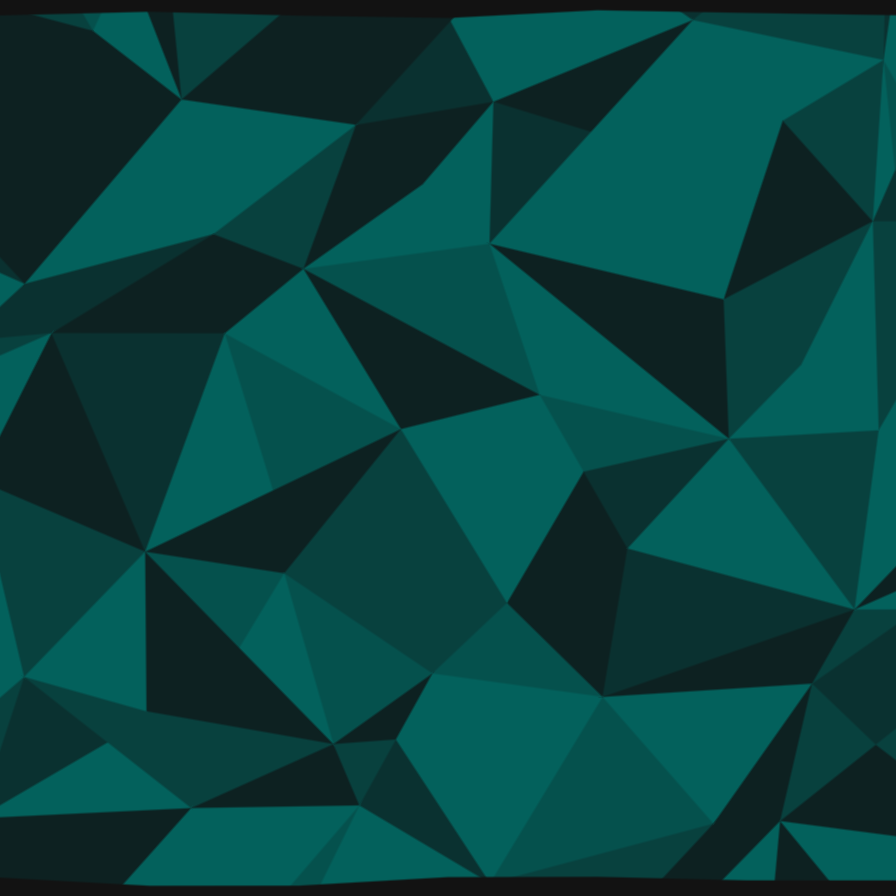
Write a WebGL 1 fragment shader that draws this background.

```glsl
precision highp float;
// Low-poly wall of flat teal facets between ragged near-black top and bottom bands.
// A strongly jittered grid is cut into triangles, some of them halved again;
// soft edge distances blend the facets into a seamless, antialiased mesh.
uniform vec2 u_resolution;

float hash(vec2 p) {
    return fract(sin(dot(p, vec2(127.1, 311.7))) * 43758.55);
}

float cross2(vec2 a, vec2 b) {
    return a.x * b.y - a.y * b.x;
}

// Signed distance to the line a-b, positive on its left.
float edgeDistance(vec2 p, vec2 a, vec2 b) {
    return cross2(b - a, p - a) / max(length(b - a), 0.0001);
}

vec2 meshVertex(vec2 id) {
    vec2 jitter = vec2(hash(id + 3.7), hash(id + 41.3)) - 0.5;
    return id + 0.5 + 0.92 * jitter;
}

// Evenly spread random value, mapped to one of five teal tones.
vec3 facetColor(vec2 cell, float index) {
    float r = fract(dot(cell, vec2(0.7549, 0.5698)) + 0.41 * index
                  + 0.4 * hash(cell + 17.3 * (index + 1.0)));
    float level = 4.0 - 4.0 * step(0.32, r) + 2.0 * step(0.57, r)
                - step(0.76, r) + 2.0 * step(0.895, r);
    return mix(vec3(0.05, 0.13, 0.13), vec3(0.01, 0.38, 0.36), level / 4.0);
}

// Colour times coverage in rgb, coverage in a; side a-c may carry a midpoint cut.
vec4 facet(vec2 p, vec2 a, vec2 b, vec2 c, vec2 cell, float side, float blur) {
    float inside = min(edgeDistance(p, a, b),
                   min(edgeDistance(p, b, c), edgeDistance(p, c, a)));
    float coverage = clamp(0.5 + inside / blur, 0.0, 1.0);
    float isCut = step(hash(cell + 71.9), 0.35);
    float half2 = clamp(0.5 + edgeDistance(p, b, 0.5 * (a + c)) / blur, 0.0, 1.0);
    vec3 color = mix(facetColor(cell, side), facetColor(cell, side + 2.0), half2 * isCut);
    return vec4(color, 1.0) * coverage;
}

// Height of a band whose rim is a jagged polyline.
float bandHeight(float x, float seed) {
    float t = x * 6.0 + seed;
    float i = floor(t);
    return 0.008 + 0.014 * mix(hash(vec2(i, seed)), hash(vec2(i + 1.0, seed)), t - i);
}

void main() {
    vec2 uv = gl_FragCoord.xy / u_resolution.y;
    float soft = max(0.0025, 1.0 / u_resolution.y);
    vec2 p = uv * 5.7 + 20.3;
    float blur = soft * 5.7;

    // Gather every nearby quad that can reach this point.
    vec4 sum = vec4(0.0);
    for (int y = -1; y <= 1; y++) {
        for (int x = -1; x <= 1; x++) {
            vec2 cell = floor(p - 0.5) + vec2(float(x), float(y));
            vec2 a = meshVertex(cell);
            vec2 b = meshVertex(cell + vec2(1.0, 0.0));
            vec2 c = meshVertex(cell + vec2(1.0, 1.0));
            vec2 d = meshVertex(cell + vec2(0.0, 1.0));

            // Pick a diagonal at random, never one that leaves the quad.
            float areaAC = min(cross2(b - a, c - a), cross2(c - a, d - a));
            float areaBD = min(cross2(c - b, d - b), cross2(d - b, a - b));
            if (areaBD > areaAC * mix(0.3, 3.0, hash(cell + 9.1))) {
                vec2 first = a;
                a = b;
                b = c;
                c = d;
                d = first;
            }
            sum += facet(p, a, b, c, cell, 0.0, blur);
            sum += facet(p, c, d, a, cell, 1.0, blur);
        }
    }
    vec3 color = sum.rgb / max(sum.a, 0.001);

    // Dark bands along the top and bottom.
    float rim = min(uv.y - bandHeight(uv.x, 5.0), 1.0 - uv.y - bandHeight(uv.x, 12.0));
    color = mix(vec3(0.07), color, clamp(0.5 + rim / soft, 0.0, 1.0));
    gl_FragColor = vec4(color, 1.0);
}
```
